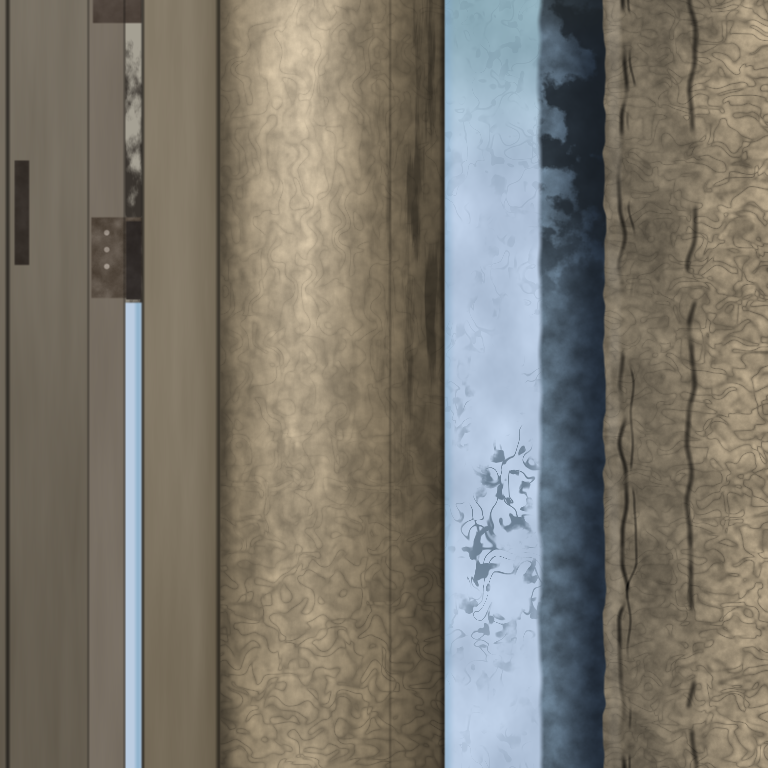
Reproduce this texture procedurally as a three.js fragment shader.

```glsl
// Weathered uprights side by side: painted boards with a bright slit, a round
// stone column, a blue gap falling into shadow, and a rough wall at the right.
// Soft-edged bands are layered left to right, then worn by warped value noise.

varying vec2 vUv;

const float EDGE = 0.0018;

float hash(vec2 p) {
  vec3 q = fract(vec3(p.xyx) * 0.1031);
  q += dot(q, q.yzx + 33.33);
  return fract((q.x + q.y) * q.z);
}

float noise(vec2 p) {
  vec2 i = floor(p), f = fract(p);
  f = f * f * (3.0 - 2.0 * f);
  return mix(mix(hash(i), hash(i + vec2(1.0, 0.0)), f.x),
             mix(hash(i + vec2(0.0, 1.0)), hash(i + 1.0), f.x), f.y);
}

float fbm(vec2 p) {
  float sum = 0.0, amp = 0.5;
  for (int i = 0; i < 5; i++) {
    sum += amp * noise(p);
    p = mat2(1.6, 1.2, -1.2, 1.6) * p + 7.3;
    amp *= 0.5;
  }
  return sum;
}

// Thin curling creases, 0 to 1, stretched by the given frequencies.
float creases(vec2 p, vec2 freq) {
  vec2 warp = vec2(noise(p * 45.0), noise(p * 45.0 + 19.0)) - 0.5;
  float n = noise(p * freq + warp * 3.0);
  return pow(1.0 - abs(2.0 * n - 1.0), 3.0);
}

float band(float x, float a, float b, float soft) {
  return smoothstep(a - soft, a + soft, x) * (1.0 - smoothstep(b - soft, b + soft, x));
}

float box(vec2 p, vec2 lo, vec2 hi) {
  return band(p.x, lo.x, hi.x, EDGE) * band(p.y, lo.y, hi.y, EDGE);
}

float line(float x, float at, float width) {
  return 1.0 - smoothstep(0.0, width, abs(x - at));
}

// Broken, wandering vertical crack.
float crack(vec2 p, float at, float width) {
  float path = at + (noise(vec2(p.y * 26.0, at * 90.0)) - 0.5) * 0.014;
  float gaps = smoothstep(0.3, 0.65, noise(vec2(at * 50.0, p.y * 32.0)));
  return line(p.x, path, width) * gaps;
}

vec3 boards(vec2 p) {
  float grain = fbm(p * vec2(70.0, 6.0)) - 0.5;
  vec3 col = mix(vec3(0.39, 0.36, 0.31), vec3(0.46, 0.43, 0.38), smoothstep(0.1, 0.9, p.y));
  col = mix(col, vec3(0.46, 0.425, 0.38), band(p.x, 0.115, 0.163, EDGE));
  vec3 plank = mix(vec3(0.46, 0.42, 0.35), vec3(0.51, 0.47, 0.40), smoothstep(0.0, 0.6, p.y));
  col = mix(col, plank - 0.06 * smoothstep(0.25, 0.285, p.x), smoothstep(0.185, 0.188, p.x));
  col += grain * 0.05;
  // Slit: open and bright below, stained metal above
  float slit = band(p.x, 0.163, 0.185, EDGE);
  vec3 sky = mix(vec3(0.73, 0.80, 0.88), vec3(0.57, 0.70, 0.80), line(p.x, 0.180, 0.007));
  float stain = smoothstep(0.35, 0.62, fbm(p * vec2(40.0, 24.0)) + 0.35 * smoothstep(0.88, 0.97, p.y) - 0.05);
  vec3 metal = mix(vec3(0.22, 0.20, 0.18), vec3(0.64, 0.62, 0.57), stain);
  col = mix(col, mix(sky, metal, smoothstep(0.604, 0.608, p.y)), slit);
  // Hinges, rivets and latch
  float worn = fbm(p * 65.0);
  col = mix(col, vec3(0.34, 0.30, 0.26) + (worn - 0.5) * 0.25, box(p, vec2(0.119, 0.612), vec2(0.185, 0.717)));
  col = mix(col, vec3(0.14, 0.12, 0.11) + worn * 0.09, box(p, vec2(0.164, 0.610), vec2(0.184, 0.712)));
  col = mix(col, vec3(0.25, 0.21, 0.18) + worn * 0.10, box(p, vec2(0.121, 0.970), vec2(0.185, 1.1)));
  vec2 rivet = vec2(p.x - 0.139, mod(p.y - 0.642, 0.022) - 0.011);
  col += 0.25 * (1.0 - smoothstep(0.002, 0.005, length(rivet))) * band(p.y, 0.642, 0.708, EDGE);
  col = mix(col, vec3(0.17, 0.145, 0.125) + worn * 0.08, box(p, vec2(0.019, 0.655), vec2(0.038, 0.791)));
  // Seams
  col *= 1.0 - 0.55 * line(p.x, 0.010, 0.005) - 0.28 * line(p.x, 0.115, 0.003);
  col *= 1.0 - 0.45 * line(p.x, 0.186, 0.004) - 0.25 * line(p.x, 0.162, 0.003);
  return col * (1.0 - 0.5 * line(p.x, 0.285, 0.006));
}

vec3 column(vec2 p) {
  float t = (p.x - 0.287) / 0.291;
  float lit = exp(-pow((t - 0.36) / 0.27, 2.0)) * mix(0.4, 1.0, smoothstep(0.05, 0.9, p.y));
  vec3 col = mix(vec3(0.42, 0.375, 0.30), vec3(0.76, 0.70, 0.60), lit);
  col += vec3(0.06, 0.055, 0.045) * (1.0 - smoothstep(0.0, 0.7, p.y)) * band(t, 0.05, 0.8, 0.15);
  col *= 1.0 - 0.22 * smoothstep(0.68, 1.0, t) - 0.25 * (1.0 - smoothstep(0.0, 0.09, t));
  float low = 1.0 - smoothstep(0.15, 0.6, p.y);
  float wrinkles = mix(creases(p, vec2(105.0, 42.0)), creases(p, vec2(75.0, 105.0)), low);
  col *= 1.04 - mix(0.10, 0.20, low) * wrinkles;
  col *= 1.0 + 0.30 * (fbm(p * vec2(55.0, 16.0)) - 0.48) + 0.24 * (fbm(p * 85.0) - 0.48);
  float streak = smoothstep(0.5, 0.75, fbm(p * vec2(75.0, 8.0)));
  col *= 1.0 - 0.30 * streak * smoothstep(0.6, 0.85, t) * smoothstep(0.2, 0.6, p.y);
  return col * (1.0 - 0.18 * line(p.x, 0.508, 0.003) - 0.45 * smoothstep(0.975, 1.0, t));
}

vec3 blueGap(vec2 p) {
  float cloud = fbm(p * vec2(20.0, 14.0));
  vec3 light = mix(vec3(0.71, 0.78, 0.87), vec3(0.56, 0.68, 0.73), smoothstep(0.72, 1.0, p.y));
  light = mix(light, vec3(0.53, 0.67, 0.78), 0.6 * (1.0 - smoothstep(0.580, 0.594, p.x)));
  light += (cloud - 0.48) * 0.16;
  float zone = band(p.y, 0.18, 0.47, 0.10) * band(p.x, 0.602, 0.700, 0.02);
  float fleck = smoothstep(0.64, 0.76, noise(p * vec2(115.0, 90.0) + 4.0 * cloud));
  float scratches = smoothstep(0.55, 0.9, creases(p, vec2(75.0, 55.0)));
  float patches = smoothstep(0.42, 0.60, fbm(p * 27.0 + 11.0));
  light = mix(light, vec3(0.30, 0.38, 0.45), patches * max(fleck, scratches) * (0.10 + 0.6 * zone));
  // Shadow side, mottled with black near the top
  vec3 dark = mix(vec3(0.36, 0.43, 0.49), vec3(0.14, 0.18, 0.23), smoothstep(0.705, 0.785, p.x));
  dark *= 1.0 + 0.7 * (fbm(p * 48.0) - 0.48);
  float soot = smoothstep(0.42, 0.54, fbm(p * 25.0 + 3.0) + (p.x - 0.745) * 1.6);
  dark = mix(dark, vec3(0.10, 0.12, 0.14), 0.75 * soot * smoothstep(0.52, 0.78, p.y));
  dark = mix(dark, vec3(0.13, 0.15, 0.16), 0.6 * smoothstep(0.94, 1.0, p.y));
  float border = 0.702 + (noise(vec2(p.y * 35.0, 2.0)) - 0.5) * 0.006;
  return mix(light, dark, smoothstep(border - 0.004, border + 0.005, p.x));
}

vec3 wall(vec2 p) {
  float t = smoothstep(0.84, 1.0, p.x + 0.05 * (noise(p * 9.0) - 0.5));
  vec3 col = mix(vec3(0.43, 0.395, 0.335), vec3(0.60, 0.545, 0.455), t);
  col *= 1.0 + 0.45 * (fbm(p * vec2(30.0, 22.0)) - 0.48) + 0.35 * (fbm(p * 100.0) - 0.48);
  col *= 1.06 - mix(0.14, 0.30, t) * creases(p, vec2(75.0, 125.0));
  col += 0.10 * band(p.x, 0.791, 0.808, 0.004) * noise(p * vec2(80.0, 20.0));
  col *= 1.0 - 0.6 * crack(p, 0.811, 0.005) - 0.4 * crack(p, 0.822, 0.003);
  return col * (1.0 - 0.5 * crack(p, 0.900, 0.006));
}

void main() {
  vec2 p = vUv;
  float ragged = 0.787 + (noise(vec2(p.y * 60.0, 5.0)) - 0.5) * 0.005;
  vec3 col = boards(p);
  col = mix(col, column(p), smoothstep(0.287 - EDGE, 0.287 + EDGE, p.x));
  col = mix(col, blueGap(p), smoothstep(0.579 - EDGE, 0.579 + EDGE, p.x));
  col = mix(col, wall(p), smoothstep(ragged - EDGE, ragged + EDGE, p.x));
  gl_FragColor = vec4(clamp(col, 0.0, 1.0), 1.0);
}
```
